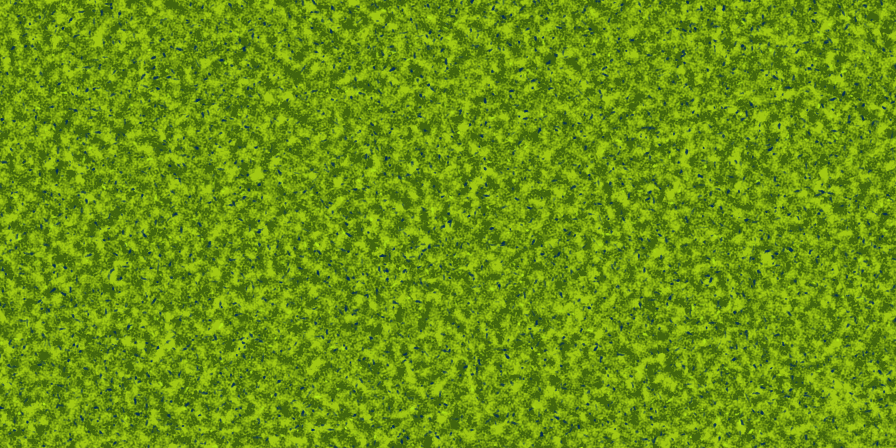
Write a Shadertoy shader that draws this texture.

```glsl
// Mossy green ground: small mottled clumps with fine grain, blue and lime flecks.

// Integer hash of a lattice cell, giving three values in 0..1
vec3 hash3(vec2 cell, uint seed) {
    uvec3 v = uvec3(uvec2(ivec2(cell)), seed) * 1664525u + 1013904223u;
    v.x += v.y * v.z; v.y += v.z * v.x; v.z += v.x * v.y;
    v ^= v >> 16u;
    v.x += v.y * v.z; v.y += v.z * v.x; v.z += v.x * v.y;
    return vec3(v >> 8u) / 16777216.0;
}

float slope(vec2 cell, vec2 offset, uint seed) {
    return dot(hash3(cell, seed).xy * 2.0 - 1.0, offset);
}

// Gradient noise centred on zero, with little variation above its cell size
float noise(vec2 p, uint seed) {
    vec2 i = floor(p), f = fract(p), e = vec2(1, 0);
    vec2 u = f * f * f * (f * (f * 6.0 - 15.0) + 10.0);
    float low = mix(slope(i, f, seed), slope(i + e.xy, f - e.xy, seed), u.x);
    float high = mix(slope(i + e.yx, f - e.yx, seed), slope(i + e.xx, f - e.xx, seed), u.x);
    return mix(low, high, u.y);
}

mat2 rotation(float angle) {
    float c = cos(angle), s = sin(angle);
    return mat2(c, s, -s, c);
}

// Brightness of the clumps: 0 is shade, 1 is lit
float clumps(vec2 p) {
    vec2 warp = vec2(noise(p * 75.0, 1u), noise(p * 75.0, 2u)) * 0.012;
    float field = noise(rotation(0.6) * (p + warp) * 43.0, 3u);
    field += 0.45 * noise(rotation(1.1) * p * 90.0, 4u);

    // Rare open patches, and grain that is strongest in the shade
    float broad = noise(rotation(0.9) * p * 8.0, 6u);
    field += 0.06 * broad + 0.22 * smoothstep(0.36, 0.52, broad);
    float grain = noise(rotation(0.4) * p * 205.0, 5u);
    field += grain * mix(0.75, 0.45, smoothstep(-0.2, 0.2, field));
    return clamp((field + 0.27) / 0.60, 0.0, 1.0);
}

// Coverage of scattered ragged flecks: x is blue, y is lime
vec2 flecks(vec2 p, float pixel) {
    const float density = 66.0;
    vec2 grid = p * density, home = floor(grid), cover = vec2(0);
    float ragged = 0.0035 * noise(p * 160.0, 9u);
    for (int y = -1; y <= 1; y++)
    for (int x = -1; x <= 1; x++) {
        vec2 cell = home + vec2(x, y);
        vec3 place = hash3(cell, 7u), form = hash3(cell, 8u);
        bool blue = place.z < 0.34, lime = place.z > 0.94;
        if (!blue && !lime) continue;

        vec2 radii = mix(vec2(0.14, 0.10), vec2(0.44, 0.20), form.xy * form.x);
        vec2 q = rotation(form.z * 3.1416) * (grid - cell - place.xy);
        float dist = (length(q / radii) - 1.0) * radii.y / density + ragged;
        float inside = 1.0 - smoothstep(-0.9 * pixel, 0.9 * pixel, dist);
        cover = max(cover, inside * mix(0.5, 1.0, form.y) * vec2(blue, lime));
    }
    return cover;
}

void mainImage(out vec4 fragColor, in vec2 fragCoord) {
    vec2 p = fragCoord / iResolution.y;

    // Ground from shaded to lit moss
    vec3 color = mix(vec3(0.26, 0.40, 0.055), vec3(0.63, 0.79, 0.08), clumps(p));

    // Flecks lying on top
    vec2 cover = flecks(p, 1.0 / iResolution.y);
    color = mix(color, vec3(0.70, 0.92, 0.09), cover.y);
    color = mix(color, vec3(0.01, 0.16, 0.32), cover.x);

    fragColor = vec4(color, 1.0);
}
```
